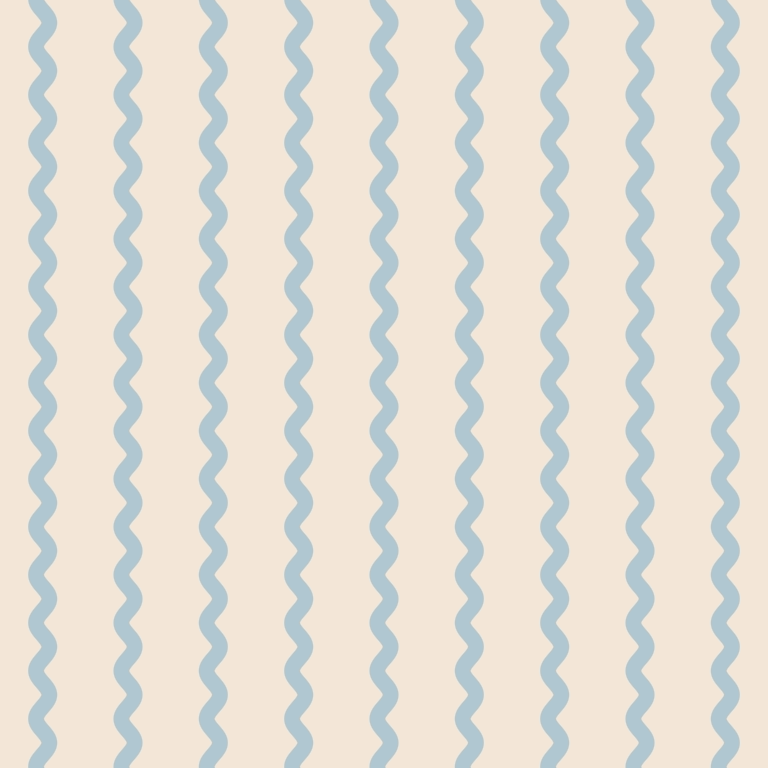
Write a Shadertoy shader that draws this pattern.

```glsl
// Nine vertical wavy ribbons in dusty blue on warm cream, sixteen waves each.
// Every ribbon is a cosine centre line thickened to constant width by its
// distance; whole repeat counts make the canvas tile on all sides.

const float TAU = 6.2831853;

// Sideways offset of the ribbon's centre line at height y
float waveOffset(float y) {
    return 0.0086 * cos(TAU * (16.0 * y + 0.475));
}

float segmentDistance(vec2 p, vec2 a, vec2 b) {
    vec2 ab = b - a;
    float t = clamp(dot(p - a, ab) / dot(ab, ab), 0.0, 1.0);
    return length(p - a - ab * t);
}

// Distance to the centre line, searched a quarter wave up and down
float waveDistance(vec2 p) {
    const int STEPS = 20;
    float reach = 0.25 / 16.0;
    float nearest = 1.0;
    vec2 a = vec2(waveOffset(p.y - reach), p.y - reach);
    for (int i = 1; i <= STEPS; i++) {
        float y = p.y + reach * (2.0 * float(i) / float(STEPS) - 1.0);
        vec2 b = vec2(waveOffset(y), y);
        nearest = min(nearest, segmentDistance(p, a, b));
        a = b;
    }
    return nearest;
}

void mainImage(out vec4 fragColor, in vec2 fragCoord) {
    vec2 uv = fragCoord / iResolution.xy;
    float pixel = 1.0 / min(iResolution.x, iResolution.y);

    // Signed distance to the ribbon edge, negative inside
    vec2 p = vec2((fract(uv.x * 9.0) - 0.5) / 9.0, uv.y);
    float edge = waveDistance(p) - 0.0103;

    vec3 cream = vec3(0.953, 0.902, 0.843);
    vec3 blue = vec3(0.690, 0.780, 0.818);

    // Crisp brightness edge, with the hue bleeding slightly across it
    float crisp = clamp(0.5 - edge / (1.2 * pixel), 0.0, 1.0);
    float bleed = clamp(0.5 - edge / max(0.0052, 1.2 * pixel), 0.0, 1.0);
    vec3 change = blue - cream;
    vec3 hueChange = change - dot(change, vec3(0.299, 0.587, 0.114));
    vec3 color = cream + change * crisp + hueChange * (bleed - crisp);

    fragColor = vec4(color, 1.0);
}
```
